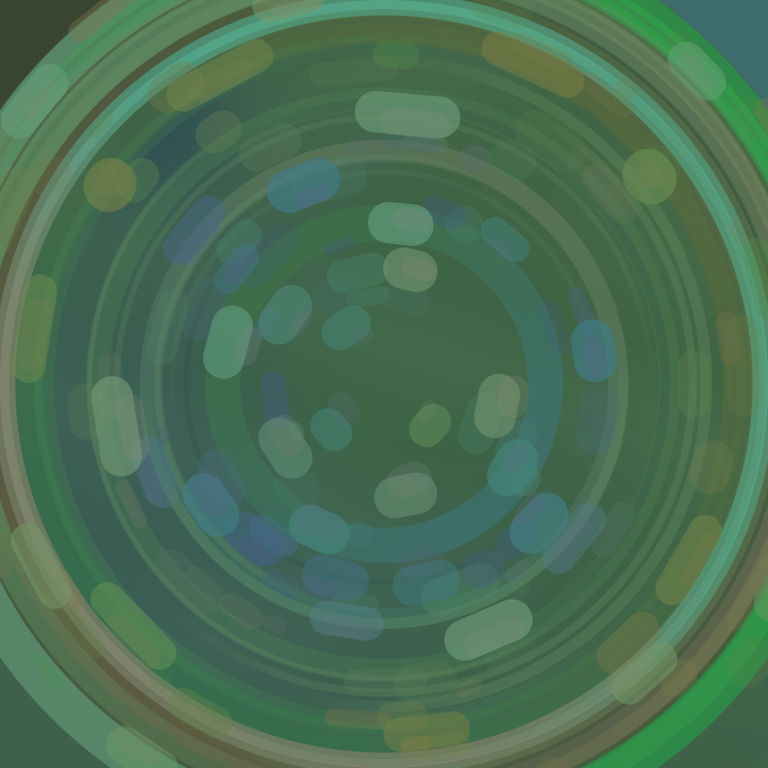
Write a three.js fragment shader that draws this background.

```glsl
// Concentric translucent rings strewn with soft tangential pills over muted green.
varying vec2 vUv;

float hash(float n) {
  return fract(sin(n * 127.1 + 3.7) * 4375.85);
}

// 1 in the given direction (degrees), fading to 0 on the opposite side
float toward(float angle, float degrees) {
  return 0.5 + 0.5 * cos(angle - radians(degrees));
}

float ring(float radius, float center, float halfWidth) {
  return 1.0 - smoothstep(halfWidth - 0.001, halfWidth + 0.001, abs(radius - center));
}

// Capsule lying along the tangent of a circle
float pill(vec2 p, float radius, float angle, float halfLength, float halfWidth) {
  float c = cos(angle), s = sin(angle);
  vec2 q = vec2(dot(p, vec2(c, s)) - radius, dot(p, vec2(-s, c)));
  q.y -= clamp(q.y, -halfLength, halfLength);
  return 1.0 - smoothstep(-0.001, 0.001, length(q) - halfWidth);
}

// Evenly stepped pills around one orbit, each overlapped by a smaller companion
void orbit(inout vec3 color, vec2 p, float radius, float start, float stepAngle,
           float count, vec2 size, vec3 tintA, vec3 tintB, float alpha) {
  for (int i = 0; i < 8; i++) {
    float k = float(i);
    if (k >= count) break;
    float seed = k + radius * 91.0;
    float angle = radians(start + k * stepAngle);
    vec3 tint = mix(tintA, tintB, hash(seed + 9.0));
    float shape = pill(p, radius + 0.012 * (hash(seed) - 0.5), angle,
                       size.x * mix(0.6, 1.1, hash(seed + 5.0)), size.y);
    float companion = pill(p, radius + 0.05 * (hash(seed + 2.0) - 0.5),
                           angle + 0.03 * (hash(seed + 3.0) - 0.5) / radius,
                           size.x * 0.6, size.y * mix(0.35, 0.8, hash(seed + 4.0)));
    color = mix(color, tint, shape * alpha);
    color = mix(color, tint.grb * 0.4 + tint * 0.6, companion * alpha * 0.45);
  }
}

void main() {
  vec2 p = vUv - 0.5;
  float r = length(p);
  float a = atan(p.y, p.x);

  // Muted green ground: teal to the lower left, olive to the right
  vec3 color = mix(vec3(0.25, 0.40, 0.28), vec3(0.23, 0.37, 0.33),
                   toward(a, 215.0) * smoothstep(0.02, 0.3, r));
  color = mix(color, vec3(0.27, 0.40, 0.26), 0.6 * toward(a, 30.0) * smoothstep(0.1, 0.4, r));
  color += 0.008 * sin(9.0 * p.x + 4.0 * sin(7.0 * p.y));
  vec2 shade = p - vec2(-0.30, 0.34);
  color = mix(color, vec3(0.15, 0.28, 0.34), 0.7 * exp(-90.0 * dot(shade, shade)));

  // Inner rings
  color = mix(color, mix(vec3(0.24, 0.45, 0.27), vec3(0.24, 0.46, 0.48), toward(a, -40.0)),
              0.6 * ring(r, 0.210, 0.023));
  color = mix(color, mix(vec3(0.24, 0.48, 0.42), vec3(0.46, 0.52, 0.40), toward(a, 75.0)),
              0.42 * ring(r, 0.305, 0.013));
  color = mix(color, vec3(0.29, 0.50, 0.32), 0.35 * ring(r, 0.372, 0.014));
  color = mix(color, mix(vec3(0.20, 0.45, 0.29), vec3(0.36, 0.41, 0.23), toward(a, 50.0)),
              0.65 * ring(r, 0.465, 0.023));
  color = mix(color, vec3(0.27, 0.53, 0.33), 0.35 * toward(a, 190.0) * ring(r, 0.443, 0.013));

  // Outer bands and corners
  color = mix(color, vec3(0.28, 0.35, 0.22), 0.75 * ring(r, 0.532, 0.032));
  color = mix(color, vec3(0.50, 0.47, 0.35), 0.7 * toward(a, 5.0) * ring(r, 0.540, 0.016));
  color = mix(color, vec3(0.45, 0.36, 0.26), 0.5 * toward(a, 225.0) * ring(r, 0.523, 0.014));
  color = mix(color, vec3(0.38, 0.60, 0.42), 0.65 * toward(a, 130.0) * ring(r, 0.540, 0.018));
  vec3 outerBand = mix(vec3(0.36, 0.55, 0.42), vec3(0.17, 0.56, 0.28),
                       smoothstep(0.3, 0.7, toward(a, 0.0)));
  color = mix(color, outerBand, 0.85 * ring(r, 0.588, 0.026));
  color = mix(color, vec3(0.20, 0.65, 0.29), 0.6 * toward(a, 35.0) * ring(r, 0.580, 0.014));
  vec3 corner = mix(vec3(0.25, 0.38, 0.28), vec3(0.24, 0.43, 0.46), pow(toward(a, 45.0), 5.0));
  corner = mix(corner, vec3(0.22, 0.25, 0.17), pow(toward(a, 135.0), 8.0));
  color = mix(color, corner, 0.85 * smoothstep(0.612, 0.617, r));

  // Bright rim: cyan above and right, rose on the left and below
  vec3 rim = mix(vec3(0.50, 0.50, 0.41), vec3(0.32, 0.64, 0.53),
                 smoothstep(0.2, 0.65, toward(a, 50.0)));
  color = mix(color, rim, 0.7 * ring(r, 0.495, 0.015));
  color = mix(color, rim * 1.1, 0.55 * ring(r, 0.494, 0.006));

  // Fine partial arcs, dark and light
  for (int i = 0; i < 20; i++) {
    float k = float(i);
    float arc = ring(r, 0.24 + 0.018 * k, 0.002 + 0.007 * hash(k + 7.0))
              * smoothstep(0.35, 0.75, toward(a, 360.0 * hash(k + 13.0)));
    color = mix(color, mix(vec3(0.16, 0.29, 0.26), vec3(0.42, 0.58, 0.40), hash(k + 19.0)), 0.3 * arc);
  }

  // Scattered pills, cool near the middle and warm outside
  for (int i = 0; i < 110; i++) {
    float k = float(i);
    float orbitRadius = mix(0.10, 0.62, pow(hash(k), 0.75));
    vec3 cool = mix(vec3(0.24, 0.33, 0.55), vec3(0.29, 0.57, 0.42), hash(k + 171.0));
    vec3 warm = mix(vec3(0.28, 0.56, 0.27), vec3(0.55, 0.45, 0.30), hash(k + 183.0));
    float shape = pill(p, orbitRadius, k * 2.39996, 0.07 * hash(k + 131.0) * (0.2 + orbitRadius),
                       mix(0.007, 0.028, hash(k + 147.0)));
    color = mix(color, mix(cool, warm, smoothstep(0.2, 0.48, orbitRadius)),
                shape * mix(0.12, 0.42, hash(k + 159.0)));
  }

  // Orbits of stronger pills, from the middle outward
  vec3 teal = vec3(0.25, 0.52, 0.49), blue = vec3(0.26, 0.38, 0.55), mint = vec3(0.41, 0.64, 0.51);
  vec3 sage = vec3(0.48, 0.60, 0.45), olive = vec3(0.50, 0.48, 0.25), leaf = vec3(0.40, 0.58, 0.34);
  orbit(color, p, 0.085, 124.0, 97.0, 3.0, vec2(0.010, 0.023), teal, leaf, 0.5);
  orbit(color, p, 0.152, 77.0, 68.0, 5.0, vec2(0.014, 0.027), teal, sage, 0.55);
  orbit(color, p, 0.205, 84.0, 81.0, 4.0, vec2(0.020, 0.027), mint, teal, 0.6);
  orbit(color, p, 0.248, 50.0, 92.0, 3.0, vec2(0.018, 0.018), teal, blue, 0.5);
  orbit(color, p, 0.262, 230.0, 26.0, 3.0, vec2(0.018, 0.026), blue, teal, 0.5);
  orbit(color, p, 0.275, 9.0, 103.0, 4.0, vec2(0.022, 0.028), teal, vec3(0.25, 0.47, 0.56), 0.65);
  orbit(color, p, 0.315, 141.0, 60.0, 4.0, vec2(0.034, 0.022), mint, blue, 0.45);
  orbit(color, p, 0.350, 85.0, 104.0, 3.0, vec2(0.046, 0.027), sage, mint, 0.6);
  orbit(color, p, 0.440, 38.0, 106.0, 2.0, vec2(0.004, 0.033), olive, leaf, 0.6);
  orbit(color, p, 0.455, 65.0, 53.0, 6.0, vec2(0.050, 0.022), olive, leaf, 0.5);
  orbit(color, p, 0.508, 104.0, 104.0, 3.0, vec2(0.040, 0.022), sage, leaf, 0.55);
  orbit(color, p, 0.580, 45.0, 96.0, 4.0, vec2(0.032, 0.024), mint, leaf, 0.5);

  gl_FragColor = vec4(color, 1.0);
}
```
